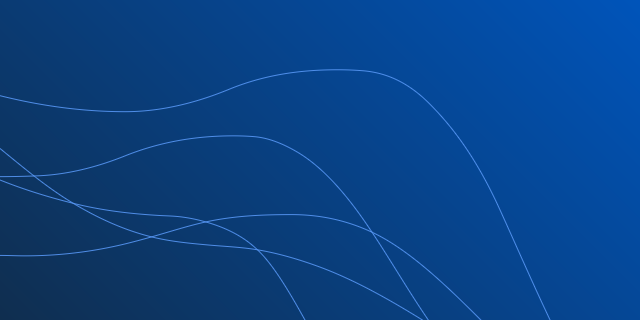
Give the GLSL for this background, as a Shadertoy shader.

```glsl
const vec3 DARK_BLUE = vec3(0.060, 0.180, 0.310);
const vec3 BRIGHT_BLUE = vec3(0.000, 0.330, 0.730);
const vec3 LINE_COLOR = vec3(0.340, 0.590, 0.960);
const float LINE_WIDTH = 0.0031;
const float LINE_OPACITY = 0.9;
const int KNOTS = 8;

// Curve knots: x, y and slope, in units of the canvas height
const vec3 HIGH_WAVE[KNOTS] = vec3[KNOTS](
    vec3(0.0, 0.701, -0.25), vec3(0.391, 0.651, 0.0),
    vec3(0.716, 0.721, 0.41), vec3(1.055, 0.782, 0.0),
    vec3(1.133, 0.779, -0.08), vec3(1.341, 0.677, -1.0),
    vec3(1.5625, 0.344, -2.2), vec3(1.719, 0.0, -2.1));
const vec3 MIDDLE_WAVE[KNOTS] = vec3[KNOTS](
    vec3(0.0, 0.448, 0.0), vec3(0.117, 0.4505, 0.04),
    vec3(0.391, 0.513, 0.4), vec3(0.729, 0.5755, 0.0),
    vec3(0.794, 0.573, -0.08), vec3(0.927, 0.526, -0.58),
    vec3(1.122, 0.333, -1.38), vec3(1.3385, 0.0, -1.45));
const vec3 LONG_FALL[KNOTS] = vec3[KNOTS](
    vec3(0.0, 0.536, -0.82), vec3(0.109, 0.448, -0.78),
    vec3(0.229, 0.3646, -0.6), vec3(0.471, 0.2604, -0.25),
    vec3(0.651, 0.2344, -0.09), vec3(0.807, 0.219, -0.17),
    vec3(0.99, 0.169, -0.36), vec3(1.32, 0.0, -0.62));
const vec3 SHORT_FALL[KNOTS] = vec3[KNOTS](
    vec3(0.0, 0.4375, -0.4), vec3(0.229, 0.3646, -0.25),
    vec3(0.495, 0.3268, -0.06), vec3(0.56, 0.3229, -0.11),
    vec3(0.641, 0.307, -0.28), vec3(0.729, 0.273, -0.52),
    vec3(0.805, 0.219, -0.95), vec3(0.953, 0.0, -1.8));
const vec3 LOW_WAVE[KNOTS] = vec3[KNOTS](
    vec3(0.0, 0.2018, 0.0), vec3(0.078, 0.2005, 0.0),
    vec3(0.365, 0.2318, 0.22), vec3(0.471, 0.259, 0.28),
    vec3(0.641, 0.306, 0.22), vec3(0.911, 0.3294, 0.0),
    vec3(1.159, 0.276, -0.46), vec3(1.5026, 0.0, -1.0));

// Height and slope of a cubic Hermite segment at x
vec2 hermite(vec3 a, vec3 b, float x) {
    float span = b.x - a.x;
    float t = (x - a.x) / span;
    float chord = (b.y - a.y) / span;
    float c2 = 3.0 * chord - 2.0 * a.z - b.z;
    float c3 = a.z + b.z - 2.0 * chord;
    float height = a.y + span * t * (a.z + t * (c2 + t * c3));
    float slope = a.z + t * (2.0 * c2 + 3.0 * t * c3);
    return vec2(height, slope);
}

// Share of the pixel covered by the stroke
float strokeCoverage(vec2 p, vec3 knots[KNOTS], float pixel) {
    vec3 end = knots[KNOTS - 1];
    vec2 curve = vec2(end.y + end.z * (p.x - end.x), end.z);
    for (int i = 0; i < KNOTS - 1; i++) {
        if (p.x >= knots[i].x && p.x < knots[i + 1].x) {
            curve = hermite(knots[i], knots[i + 1], p.x);
        }
    }
    float d = (p.y - curve.x) / sqrt(1.0 + curve.y * curve.y);
    float upper = min(d + 0.5 * LINE_WIDTH, 0.5 * pixel);
    float lower = max(d - 0.5 * LINE_WIDTH, -0.5 * pixel);
    return clamp((upper - lower) / pixel, 0.0, 1.0);
}

void mainImage(out vec4 fragColor, in vec2 fragCoord) {
    vec2 p = fragCoord / iResolution.y;
    float pixel = 1.0 / iResolution.y;

    // Diagonal gradient from the lower left to the upper right
    float aspect = iResolution.x / iResolution.y;
    vec3 color = mix(DARK_BLUE, BRIGHT_BLUE, (p.x + p.y) / (aspect + 1.0));

    // Thin flowing lines
    float uncovered = 1.0;
    uncovered *= 1.0 - LINE_OPACITY * strokeCoverage(p, HIGH_WAVE, pixel);
    uncovered *= 1.0 - LINE_OPACITY * strokeCoverage(p, MIDDLE_WAVE, pixel);
    uncovered *= 1.0 - LINE_OPACITY * strokeCoverage(p, LONG_FALL, pixel);
    uncovered *= 1.0 - LINE_OPACITY * strokeCoverage(p, SHORT_FALL, pixel);
    uncovered *= 1.0 - LINE_OPACITY * strokeCoverage(p, LOW_WAVE, pixel);

    fragColor = vec4(mix(LINE_COLOR, color, uncovered), 1.0);
}
```
